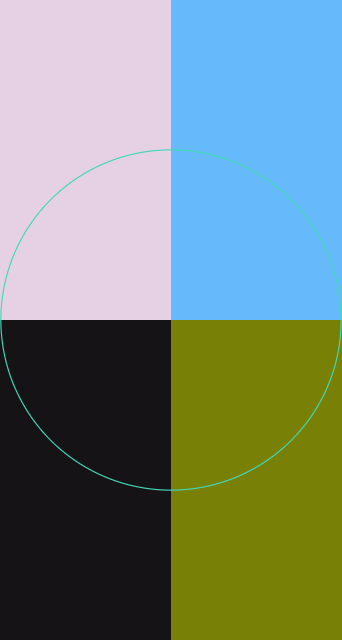
Reproduce this background procedurally as a Shadertoy shader.

```glsl
#define PINK vec3(0.898, 0.820, 0.890)
#define BLUE vec3(0.400, 0.730, 0.984)
#define BLACK vec3(0.085, 0.075, 0.092)
#define OLIVE vec3(0.470, 0.502, 0.020)
#define TEAL vec3(0.250, 0.850, 0.720)
#define RING_RADIUS 0.4975
#define RING_WIDTH 0.0034

// Antialiased step across zero, about one pixel wide
float edge(float dist, float pixel) {
    return clamp(dist / pixel + 0.5, 0.0, 1.0);
}

void mainImage(out vec4 fragColor, in vec2 fragCoord) {
    // Centred coordinates, in canvas widths
    vec2 p = (fragCoord - 0.5 * iResolution.xy) / iResolution.x;
    float pixel = 1.0 / iResolution.x;

    // Four flat quadrants
    float right = edge(p.x, pixel);
    float top = edge(p.y, pixel);
    vec3 color = mix(mix(BLACK, OLIVE, right), mix(PINK, BLUE, right), top);

    // Thin ring spanning the width
    float ringDist = abs(length(p) - RING_RADIUS) - 0.5 * RING_WIDTH;
    color = mix(color, TEAL, edge(-ringDist, pixel));

    fragColor = vec4(color, 1.0);
}
```
